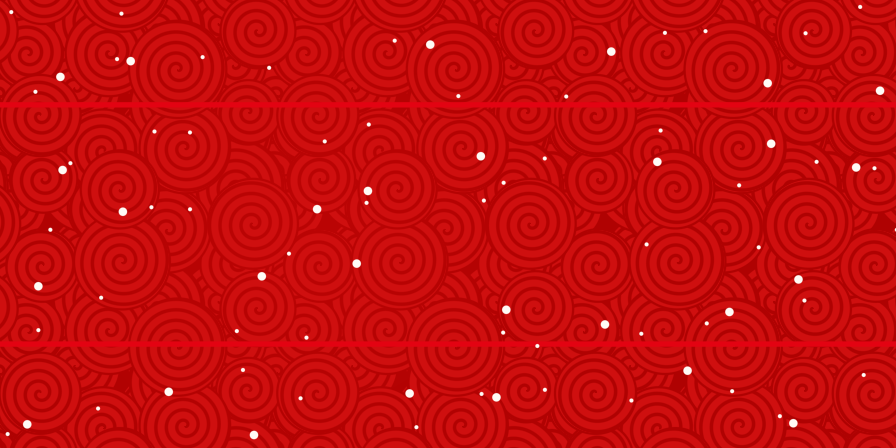
Give the GLSL for this pattern, as a Shadertoy shader.

```glsl
#define TILE 0.62          // repeat length of the swirl layout
#define DISCS 36           // swirls per tile
#define R_MIN 0.072        // swirl radius range
#define R_MAX 0.112
#define PITCH 0.0235       // distance between spiral turns
#define GROOVE 0.33        // dark share of each turn
#define RIM 0.005          // dark outline width
#define LINE_HALF 0.006    // half height of the bright lines
#define BIG_DOT 0.0095
#define SMALL_DOT 0.0045

const float TAU = 6.2831853;
const vec3 LIGHT_RED  = vec3(0.81, 0.058, 0.058);
const vec3 DARK_RED   = vec3(0.685, 0.006, 0.006);
const vec3 GLOW_RED   = vec3(0.73, 0.015, 0.015);
const vec3 LINE_RED   = vec3(0.89, 0.01, 0.07);
const vec3 DOT_WHITE  = vec3(1.0, 0.98, 0.96);

float hash(vec2 p) {
    return fract(sin(dot(p, vec2(127.1, 311.7))) * 43758.5453);
}

// Darkness of a spiral groove with a closed outline
float swirl(vec2 p, float radius, float phase, float px) {
    float r = length(p);
    float turn = r / PITCH - atan(p.y, p.x + 1e-6) / TAU + phase;
    float wave = abs(fract(turn) - 0.5) * 2.0;
    float soft = 0.12 + 0.5 * px / PITCH;
    float groove = smoothstep(-soft, soft, wave - 1.0 + GROOVE);
    float rim = smoothstep(-px, px, r - radius + RIM);
    return max(groove, rim);
}

// Overlapping swirls, painted back to front on a wrapping tile
float swirls(vec2 p, float px) {
    float dark = 1.0;
    for (int i = 0; i < DISCS; i++) {
        float id = float(i);
        vec2 jitter = vec2(hash(vec2(id, 1.3)), hash(vec2(id, 2.7))) - 0.5;
        vec2 centre = fract(id * vec2(0.7549, 0.5698) + 0.08 * jitter) * TILE;
        vec2 q = p - centre;
        q -= TILE * round(q / TILE);
        float radius = mix(R_MIN, R_MAX, hash(vec2(id, 4.1)));
        float cover = smoothstep(px, -px, length(q) - radius);
        dark = mix(dark, swirl(q, radius, hash(vec2(id, 5.9)), px), cover);
    }
    return dark;
}

// One scattered round dot per cell, some cells left empty
float dots(vec2 p, float cell, float radius, float chance, float seed, float px) {
    vec2 id = floor(p / cell);
    vec2 spot = vec2(hash(id + seed), hash(id + seed + 17.3));
    vec2 centre = (id + mix(vec2(0.08), vec2(0.92), spot)) * cell;
    float present = step(hash(id + seed + 41.9), chance);
    return present * smoothstep(px, -px, length(p - centre) - radius);
}

void mainImage(out vec4 fragColor, in vec2 fragCoord) {
    vec2 p = fragCoord / iResolution.y;
    float px = 0.75 / iResolution.y;

    // Swirls, with slightly paler grooves left of the middle
    vec2 g = p - vec2(0.68, 0.5);
    vec3 groove = mix(DARK_RED, GLOW_RED, exp(-5.0 * dot(g, g)));
    vec3 col = mix(LIGHT_RED, groove, swirls(p, px));

    // Two bright horizontal lines
    float lineDist = abs(abs(p.y - 0.499) - 0.267) - LINE_HALF;
    col = mix(col, LINE_RED, smoothstep(px, -px, lineDist));

    // Scattered white dots in two sizes
    float white = max(dots(p, 0.25, BIG_DOT, 0.86, 3.0, px),
                      dots(p, 0.19, SMALL_DOT, 0.95, 8.0, px));
    col = mix(col, DOT_WHITE, white);

    fragColor = vec4(col, 1.0);
}
```
